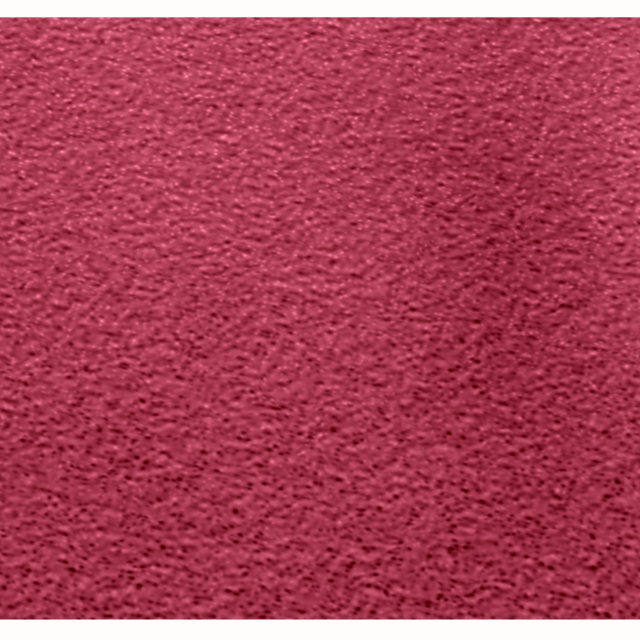
This texture is drawn by a Shadertoy shader. Its source:

```glsl
// Crimson crepe fabric between two plain white margins.
// Embossed noise forms the fine weave; scattered tilted dashes add dark pits
// and pale glints, and soft broad folds shade the whole cloth.

const vec3 PAPER = vec3(1.0, 0.99, 0.99);
const vec3 CRIMSON = vec3(0.648, 0.213, 0.303);
const vec3 TONE_STEP = vec3(0.120, 0.098, 0.110);

vec2 hash22(vec2 p) {
    vec3 q = fract(vec3(p.xyx) * vec3(0.1031, 0.1030, 0.0973));
    q += dot(q, q.yzx + 33.33);
    return fract((q.xx + q.yz) * q.zy);
}

float valueNoise(vec2 p) {
    vec2 cell = floor(p);
    vec2 f = fract(p);
    f = f * f * (3.0 - 2.0 * f);
    float low = mix(hash22(cell).x, hash22(cell + vec2(1, 0)).x, f.x);
    float high = mix(hash22(cell + vec2(0, 1)).x, hash22(cell + vec2(1, 1)).x, f.x);
    return mix(low, high, f.y);
}

mat2 rotation(float angle) {
    float c = cos(angle), s = sin(angle);
    return mat2(c, s, -s, c);
}

// Noise lit from above: the difference between two shifted samples.
float emboss(vec2 p, vec2 shift) {
    return valueNoise(p + shift) - valueNoise(p - shift);
}

// One soft spot of random strength per jittered grid cell.
float scatter(vec2 p, float sharpness, float seed) {
    vec2 cell = floor(p);
    float sum = 0.0;
    for (int y = -1; y <= 1; y++) {
        for (int x = -1; x <= 1; x++) {
            vec2 id = cell + vec2(x, y);
            vec2 jitter = hash22(id + seed);
            float strength = hash22(id + seed + 57.0).x;
            vec2 d = p - id - 0.15 - 0.7 * jitter;
            sum += strength * strength * exp(-sharpness * dot(d, d));
        }
    }
    return sum;
}

float softBlob(vec2 p, vec2 center, vec2 radius) {
    vec2 d = (p - center) / radius;
    return exp(-dot(d, d));
}

// Broad light and dark areas of the draped cloth.
float foldShade(vec2 uv) {
    float shade = 0.30 * (uv.y - 0.45);
    shade += 0.32 * softBlob(uv, vec2(0.25, 0.90), vec2(0.38, 0.30));
    shade += 0.55 * softBlob(uv, vec2(1.04, 0.82), vec2(0.14, 0.40));
    shade -= 0.50 * softBlob(uv, vec2(0.80, 0.62), vec2(0.17, 0.34));
    shade += 0.20 * softBlob(uv, vec2(0.45, 0.48), vec2(0.22, 0.30));
    shade += 0.25 * (valueNoise(rotation(0.6) * uv * vec2(5.0, 8.0)) - 0.5);
    return shade;
}

float weaveTone(vec2 uv) {
    // Threads grow slightly finer toward the top.
    vec2 cloth = rotation(0.25) * vec2(uv.x, uv.y + 0.14 * uv.y * uv.y);
    vec2 drift = vec2(valueNoise(cloth * 22.0), valueNoise(cloth * 22.0 + 40.0));
    cloth += 0.008 * drift;

    float relief = emboss(cloth * vec2(88.0, 112.0) + 10.0, vec2(-0.12, 0.30));
    float fiber = valueNoise(cloth * vec2(150.0, 190.0) + 70.0) - 0.5;
    float pits = scatter(cloth * vec2(76.0, 112.0), 8.0, 3.0);
    float glints = scatter(cloth * vec2(92.0, 108.0) + 5.0, 11.0, 19.0);

    float pitDepth = mix(2.7, 1.1, smoothstep(0.0, 0.85, uv.y));
    float glintGain = mix(1.0, 2.1, smoothstep(0.1, 0.8, uv.y));
    return 2.0 * relief + 0.75 * fiber - pitDepth * pits + glintGain * glints;
}

void mainImage(out vec4 fragColor, in vec2 fragCoord) {
    vec2 uv = fragCoord / iResolution.xy;

    float tone = foldShade(uv) + weaveTone(uv);
    vec3 color = CRIMSON + TONE_STEP * tone;

    // White margins above and below the cloth.
    float edge = 0.0015;
    float cloth = smoothstep(0.032 - edge, 0.032 + edge, uv.y)
                * (1.0 - smoothstep(0.973 - edge, 0.973 + edge, uv.y));
    fragColor = vec4(clamp(mix(PAPER, color, cloth), 0.0, 1.0), 1.0);
}
```
